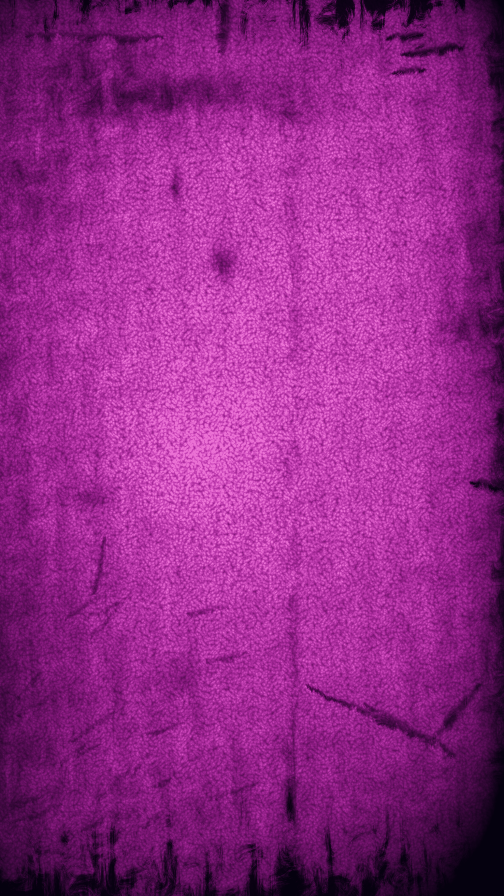
Reproduce this texture procedurally as a Shadertoy shader.

```glsl
// Worn magenta leather: a pale glow inside a dark, ragged border.
// Cellular noise makes the pebbled grain, layered sines make the stains,
// and soft ellipses and tapered strokes place the smears and scratches.

vec2 hash2(vec2 p) {
    vec3 q = fract(p.xyx * vec3(0.1031, 0.1030, 0.0973));
    q += dot(q, q.yzx + 33.33);
    return fract((q.xx + q.yz) * q.zy);
}

// Distance to the nearest scattered cell point
float cellular(vec2 p) {
    vec2 cell = floor(p), f = fract(p);
    float nearest = 4.0;
    for (int y = -1; y <= 1; y++)
    for (int x = -1; x <= 1; x++) {
        vec2 o = vec2(x, y);
        vec2 d = o + hash2(cell + o) - f;
        nearest = min(nearest, dot(d, d));
    }
    return sqrt(nearest);
}

// Warped, rotated sine octaves, roughly -0.8 to 0.8
float mottle(vec2 p) {
    float sum = 0.0, amp = 0.5;
    for (int i = 0; i < 6; i++) {
        p = mat2(0.8, 0.6, -0.6, 0.8) * p * 1.8 + 1.7;
        p += 0.7 * sin(p.yx * 1.3);
        sum += amp * sin(p.x) * sin(p.y);
        amp *= 0.68;
    }
    return sum;
}

float smear(vec2 p, vec2 center, vec2 radius) {
    vec2 q = (p - center) / radius;
    return exp(-dot(q, q));
}

// Soft line that tapers towards both ends
float stroke(vec2 p, vec2 a, vec2 b, float width) {
    vec2 ab = b - a;
    float t = clamp(dot(p - a, ab) / dot(ab, ab), 0.0, 1.0);
    float w = width * (0.35 + 2.6 * t * (1.0 - t));
    return 1.0 - smoothstep(0.0, w + 0.003, length(p - a - ab * t));
}

void mainImage(out vec4 fragColor, in vec2 fragCoord) {
    vec2 p = fragCoord / iResolution.x;
    float top = iResolution.y / iResolution.x - p.y;
    float fine = mottle(p * 9.0 + 4.0);
    float fiber = mottle(p * vec2(30.0, 9.0));
    float grime = mottle(p * vec2(34.0, 26.0) + 9.0);
    vec2 torn = p + 0.006 * vec2(fine + grime, fiber + grime);

    // Broad light: central glow, then falloff at each side
    float tone = 0.71 + 0.015 * fine;
    tone += 0.09 * smear(p, vec2(0.38, 0.87), vec2(0.16, 0.20));
    tone += 0.04 * smear(p, vec2(0.52, 1.1), vec2(0.35, 0.5));
    tone -= 0.22 * exp(-6.5 * p.x) + 0.40 * exp(-12.0 * (1.0 - p.x));
    tone -= 0.34 * exp(-7.0 * top) + 0.40 * exp(-4.6 * p.y);
    tone -= 0.32 * exp(-3.5 * length(p - vec2(1.0, 0.0)));
    tone -= 0.14 * smear(p, vec2(0.0, 0.45), vec2(0.25, 0.28));

    // Fine grime gathers towards the border
    float border = exp(-6.0 * p.x) + exp(-8.0 * (1.0 - p.x));
    border += exp(-6.0 * top) + 1.3 * exp(-3.6 * p.y);
    tone *= 1.0 - (0.04 + 0.22 * min(border, 1.5)) * (0.7 * grime + 0.6 * fiber + 0.3 * fine);

    // Faded bruises
    float bruise = 0.30 * smear(torn, vec2(0.38, 1.585), vec2(0.26, 0.045));
    bruise += 0.24 * smear(torn, vec2(0.20, 1.62), vec2(0.11, 0.09));
    bruise += 0.18 * smear(torn, vec2(0.05, 1.42), vec2(0.15, 0.13));
    bruise += 0.28 * smear(torn, vec2(0.92, 1.13), vec2(0.05, 0.06));
    bruise += 0.28 * smear(torn, vec2(0.97, 1.28), vec2(0.05, 0.07));
    bruise += 0.36 * smear(torn, vec2(0.445, 1.26), vec2(0.028, 0.03));
    bruise += 0.32 * smear(torn, vec2(0.35, 1.41), vec2(0.009, 0.035));
    bruise += 0.18 * smear(torn, vec2(0.18, 0.79), vec2(0.045, 0.04));
    bruise += 0.18 * smear(torn, vec2(0.36, 0.42), vec2(0.04, 0.06));
    bruise += 0.22 * smear(torn, vec2(0.58, 1.545), vec2(0.03, 0.02));
    tone *= 1.0 - clamp(bruise * (1.0 + 0.4 * fine + 0.6 * grime), 0.0, 0.6);

    // Faint vertical crease, heavier towards the bottom
    float crease = smear(torn, vec2(0.583, p.y), vec2(0.014, 1.0));
    crease *= smoothstep(0.1, 0.4, top) * (0.09 + 0.6 * exp(-5.0 * p.y));
    tone *= 1.0 - clamp(crease * (1.0 + fiber + grime), 0.0, 0.8);

    // Ragged black border: drips below, scrapes above, worn right side
    float ragged = 0.6 * fiber + 0.5 * grime;
    float drips = smoothstep(0.0, 0.8, ragged + 0.48 - 5.5 * p.y);
    float reach = 0.06 + 0.42 * smear(p, vec2(0.68, p.y), vec2(0.22, 1.0));
    float scrapes = smoothstep(0.0, 0.6, ragged + reach - 8.0 * top);
    float worn = smoothstep(0.0, 0.8, 0.4 * fine + 0.4 * grime + 0.45 - 15.0 * (1.0 - p.x));
    float ink = max(max(0.85 * drips, 0.85 * scrapes), 0.65 * worn);

    // Deliberate gouges
    float cut = 0.60 * stroke(torn, vec2(0.61, 0.415), vec2(0.88, 0.295), 0.009);
    cut = max(cut, 0.55 * stroke(torn, vec2(0.72, 0.38), vec2(0.90, 0.28), 0.016));
    cut = max(cut, 0.65 * stroke(torn, vec2(0.86, 0.31), vec2(0.95, 0.42), 0.014));
    cut = max(cut, 0.90 * stroke(torn, vec2(0.94, 0.82), vec2(1.0, 0.805), 0.016));
    cut = max(cut, 0.85 * stroke(torn, vec2(0.77, 1.70), vec2(0.84, 1.71), 0.010));
    cut = max(cut, 0.85 * stroke(torn, vec2(0.78, 1.63), vec2(0.84, 1.64), 0.009));
    cut = max(cut, 0.75 * stroke(torn, vec2(0.80, 1.67), vec2(0.92, 1.685), 0.013));
    cut = max(cut, 0.50 * stroke(torn, vec2(0.05, 1.71), vec2(0.32, 1.70), 0.010));
    cut = max(cut, 0.65 * stroke(torn, vec2(0.445, 1.78), vec2(0.44, 1.68), 0.022));
    cut = max(cut, 0.40 * stroke(torn, vec2(0.19, 0.60), vec2(0.21, 0.71), 0.008));

    // Small slanted scratches, mostly low on the left
    for (int i = 0; i < 20; i++) {
        vec2 h = hash2(vec2(i, 7)), k = hash2(vec2(i, 19));
        vec2 start = vec2(0.45 * h.x * h.x, 0.08 + 0.5 * h.y);
        vec2 run = (0.04 + 0.07 * k.x) * vec2(cos(k.y), sin(k.y));
        cut = max(cut, 0.28 * stroke(torn, start, start + run, 0.006));
    }
    tone *= 1.0 - max(ink, cut * clamp(0.85 + 0.6 * grime, 0.3, 1.0));

    // Two sizes of pebbled grain, then the magenta ramp
    float grain = 0.48 - cellular(p * 140.0 + 0.6 * sin(p.yx * 110.0));
    grain = 0.42 * grain + 0.30 * (0.48 - cellular(p * 205.0 + 31.0));
    tone = clamp(tone * (1.04 + grain), 0.02, 0.92);
    fragColor = vec4(tone, 0.13 * tone + 0.45 * pow(tone, 4.0), 0.04 + 0.86 * tone, 1.0);
}
```
